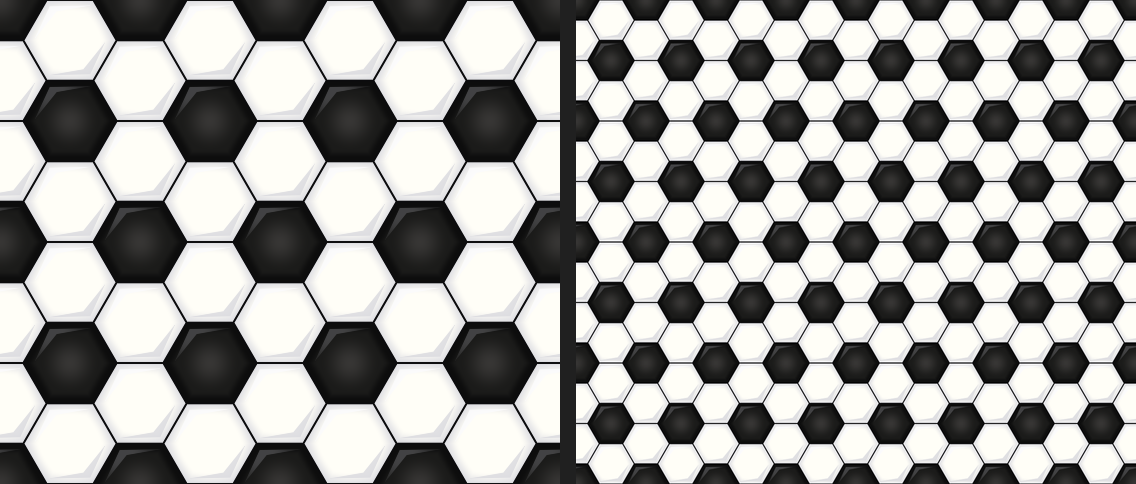
Left: one tile. Right: repeated 2 by 2.
This pattern is drawn by a Shadertoy shader. Its source:

```glsl
const vec2 PERIODS = vec2(4.0, 6.0);       // hexagon lattice periods across and down
const vec2 CELL = vec2(1.7320508, 1.0);    // lattice period, in hexagon heights
const float LINE_HALF = 0.0125;

const vec3 LINE_COLOR = vec3(0.045, 0.045, 0.05);
const vec3 CREAM = vec3(1.0, 0.995, 0.968);
const vec3 WHITE_RIM = vec3(0.88, 0.88, 0.895);
const vec3 WHITE_GLINT = vec3(0.985, 0.985, 0.99);
const vec3 WHITE_SHADE = vec3(0.85, 0.85, 0.87);
const vec3 BLACK_CORE = vec3(0.215, 0.21, 0.205);
const vec3 BLACK_BODY = vec3(0.105, 0.105, 0.1);
const vec3 BLACK_RIM = vec3(0.052, 0.052, 0.052);
const vec3 BLACK_GLINT = vec3(0.26, 0.26, 0.265);

// Reaches 0.5 on the border of a flat-topped hexagon of height 1
float hexRadius(vec2 p) {
    p = abs(p);
    return max(p.y, dot(p, vec2(0.8660254, 0.5)));
}

// Signed distance to the bent sliver along the upper left bevel
float sliverDistance(vec2 p) {
    vec2 corners[4] = vec2[4](vec2(-0.43, 0.03), vec2(-0.25, 0.42),
                              vec2(0.24, 0.43), vec2(-0.165, 0.36));
    float nearest = 10.0;
    float side = 1.0;
    for (int i = 0; i < 4; i++) {
        vec2 a = corners[i];
        vec2 b = corners[(i + 3) % 4];
        vec2 edge = b - a;
        vec2 w = p - a;
        vec2 gap = w - edge * clamp(dot(w, edge) / dot(edge, edge), 0.0, 1.0);
        nearest = min(nearest, dot(gap, gap));
        bvec3 crossing = bvec3(p.y >= a.y, p.y < b.y, edge.x * w.y > edge.y * w.x);
        if (all(crossing) || !any(crossing)) side = -side;
    }
    return side * sqrt(nearest);
}

float sliverMask(vec2 p, float pixel) {
    return 1.0 - smoothstep(-0.5 * pixel, 0.7 * pixel, sliverDistance(p));
}

vec3 whiteTile(vec2 p, float radius, float pixel) {
    float roundRadius = mix(radius, length(p) * 0.92, 0.4);
    vec3 color = mix(CREAM, WHITE_RIM, smoothstep(0.34, 0.5, roundRadius));
    color = mix(color, WHITE_GLINT, 0.85 * sliverMask(p, pixel));
    return mix(color, WHITE_SHADE, 0.8 * sliverMask(-p, pixel));
}

vec3 blackTile(vec2 p, float radius, float pixel) {
    vec3 color = mix(BLACK_CORE, BLACK_BODY, smoothstep(0.0, 0.38, length(p)));
    color = mix(color, BLACK_RIM, smoothstep(0.35, 0.46, radius));
    float fade = 1.0 - 0.75 * smoothstep(0.1, 0.5, distance(p, vec2(-0.22, 0.4)));
    return mix(color, BLACK_GLINT, fade * sliverMask(p, pixel));
}

void mainImage(out vec4 fragColor, in vec2 fragCoord) {
    vec2 p = fragCoord / iResolution.xy * PERIODS * CELL;
    float pixel = PERIODS.y / iResolution.y;

    // Nearest centre of two interleaved rectangular lattices
    vec2 evenCenter = floor(p / CELL + 0.5) * CELL;
    vec2 oddCenter = (floor(p / CELL) + 0.5) * CELL;
    bool isEven = distance(p, evenCenter) < distance(p, oddCenter);
    vec2 center = isEven ? evenCenter : oddCenter;
    vec2 local = p - center;
    float radius = hexRadius(local);

    // Every third hexagon of a column is black, odd columns shifted by half
    float row = mod(center.y - (isEven ? 0.0 : 1.5) + 0.5, 3.0);
    vec3 color = row < 1.0 ? blackTile(local, radius, pixel)
                           : whiteTile(local, radius, pixel);

    // Dark joints
    float joint = 1.0 - smoothstep(-0.6 * pixel, 0.6 * pixel, 0.5 - radius - LINE_HALF);
    fragColor = vec4(mix(color, LINE_COLOR, joint), 1.0);
}
```
